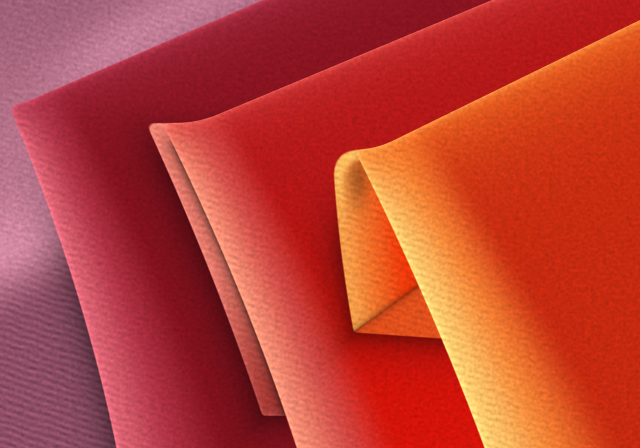
Give the GLSL for this texture, as a Shadertoy shader.

```glsl
// Three folded sheets of crepe cloth, crimson, red and orange, over mauve fabric.
// Curved edge distances cut out each sheet and drive its fold shading, rims and
// contact shadows; gradient noise and wavy ribs add the weave.

#define GRAIN 0.085
#define RIB 0.075
#define SOFTNESS 0.0022
#define CORNER 0.022
#define SHADOW 0.42
#define ASPECT 1.43

vec2 hashGradient(vec2 cell) {
    vec3 h = fract(cell.xyx * vec3(0.1031, 0.1030, 0.0973));
    h += dot(h, h.yzx + 33.33);
    return fract((h.xx + h.yz) * h.zy) * 2.0 - 1.0;
}

float gradientNoise(vec2 p) {
    vec2 i = floor(p), f = fract(p), u = f * f * (3.0 - 2.0 * f);
    vec2 e = vec2(1, 0);
    float low = mix(dot(hashGradient(i), f), dot(hashGradient(i + e), f - e), u.x);
    float high = mix(dot(hashGradient(i + e.yx), f - e.yx),
                     dot(hashGradient(i + e.xx), f - e.xx), u.x);
    return mix(low, high, u.y);
}

float smin(float a, float b, float k) {
    float h = max(k - abs(a - b), 0.0) / k;
    return min(a, b) - h * h * k * 0.25;
}

// Positive to the right of a curve descending from start
float leftEdge(vec2 p, vec2 start, float slope, float bend) {
    float t = p.y - start.y;
    return (p.x - start.x - slope * t - bend * t * t) * 0.9;
}

// Positive below a rising line that levels off at cap
float topEdge(vec2 p, vec2 anchor, float slope, float cap) {
    return (p.y - smin(anchor.y - slope * (p.x - anchor.x), cap, 0.02)) * 0.92;
}

float cover(float d) {
    float w = max(SOFTNESS, 0.8 / iResolution.y);
    return smoothstep(-w, w, d);
}

vec3 ramp(float t, vec3 lit, vec3 middle, vec3 deep) {
    vec3 c = mix(lit, middle, smoothstep(0.0, 0.55, t));
    return mix(c, deep, smoothstep(0.4, 1.0, t));
}

float glow(float d, float width) { return exp(-max(d, 0.0) / width); }

float spot(vec2 p, vec2 centre, vec2 size) {
    vec2 q = (p - centre) / size;
    return exp(-dot(q, q));
}

// Fine crepe grain with wavy ribs that show where the cloth is lit
float weave(vec2 p, float lit) {
    float grain = gradientNoise(p * 150.0) + 0.8 * gradientNoise(p * vec2(75, 120));
    float wobble = 2.5 * gradientNoise(p * 22.0);
    float ribs = sin(dot(p, vec2(-130, 400)) + wobble) * (0.6 + gradientNoise(p * 60.0));
    return 1.0 + GRAIN * 1.5 * grain + RIB * lit * ribs;
}

vec3 mauveCloth(vec2 p) {
    vec3 c = mix(vec3(0.63, 0.38, 0.47), vec3(0.72, 0.45, 0.54), smoothstep(0.0, 0.35, p.y));
    float streak = p.y + 0.52 * p.x - 0.235;
    c += vec3(0.13, 0.11, 0.12) * exp(-streak * streak * 160.0) * smoothstep(0.0, 0.3, p.x);
    c += vec3(0.13, 0.10, 0.11) * spot(p, vec2(0.03, 0.56), vec2(0.13, 0.12));
    float dim = smoothstep(0.57, 0.74, p.y + 0.55 * p.x);
    c = mix(c, vec3(0.53, 0.28, 0.37), dim * 0.85);
    return c * weave(p, 0.4 + 1.6 * dim);
}

void mainImage(out vec4 fragColor, in vec2 fragCoord) {
    vec2 p = fragCoord / iResolution.xy;
    p = vec2(p.x * ASPECT, 1.0 - p.y);
    vec3 col = mauveCloth(p);

    // Crimson sheet
    float left = leftEdge(p, vec2(0.022, 0.24), 0.42, -0.14);
    float top = topEdge(p, vec2(0.022, 0.243), 0.43, 0.24);
    float sheet = smin(left, top, CORNER);
    col *= 1.0 - SHADOW * glow(-sheet, 0.035) * smoothstep(0.3, 0.75, p.y);
    float t = left / mix(0.11, 0.24, p.y);
    vec3 cloth = ramp(t, vec3(0.85, 0.38, 0.44), vec3(0.68, 0.19, 0.26), vec3(0.53, 0.07, 0.115));
    cloth = mix(cloth, vec3(0.66, 0.19, 0.28), 0.75 * glow(top, 0.07));
    cloth += vec3(0.16, 0.10, 0.11) * glow(sheet, 0.007);
    col = mix(col, cloth * weave(p, glow(t, 0.5)), cover(sheet));

    // Red sheet: thin under-flap, then its front
    float flapLeft = leftEdge(p, vec2(0.335, 0.294), 0.46, -0.1);
    top = topEdge(p, vec2(0.437, 0.277), 0.417, 0.275);
    left = leftEdge(p, vec2(0.365, 0.279), 0.5, -0.12);
    float flap = smin(smin(flapLeft, top, CORNER), 0.928 - p.y, 0.008);
    col *= 1.0 - SHADOW * glow(-flap, 0.045) * smoothstep(0.2, 0.4, p.y);
    cloth = mix(vec3(0.90, 0.47, 0.41), vec3(0.66, 0.22, 0.20), smoothstep(0.55, 0.93, p.y));
    cloth *= 1.0 - 0.55 * glow(-left, 0.010) * smoothstep(0.29, 0.34, p.y);
    cloth += 0.10 * glow(flap, 0.006);
    col = mix(col, cloth * weave(p, 0.6), cover(flap));
    sheet = smin(left, top, CORNER);
    t = left / mix(0.13, 0.22, p.y);
    vec3 red = mix(vec3(0.70, 0.085, 0.085), vec3(0.83, 0.075, 0.035), smoothstep(0.35, 0.95, p.y));
    cloth = ramp(t, vec3(0.95, 0.55, 0.45), vec3(0.82, 0.29, 0.27), red);
    cloth = mix(cloth, vec3(0.80, 0.23, 0.23), 0.75 * glow(top, 0.06));
    cloth += vec3(0.14, 0.12, 0.09) * glow(sheet, 0.007);
    col = mix(col, cloth * weave(p, glow(t, 0.5)), cover(sheet));

    // Orange sheet: open loop with a creased lining
    flapLeft = leftEdge(p, vec2(0.745, 0.372), 0.06, 0.17);
    top = topEdge(p, vec2(0.818, 0.344), 0.488, 0.334);
    left = leftEdge(p, vec2(0.8, 0.35), 0.5, -0.1);
    float base = 0.742 + 0.07 * (p.x - 0.79) - p.y;
    flap = smin(smin(flapLeft, top, 0.06), base, 0.008);
    col *= 1.0 - SHADOW * glow(-flap, 0.035) * smoothstep(0.36, 0.6, p.y);
    cloth = ramp(flapLeft / 0.13, vec3(0.96, 0.62, 0.29), vec3(0.93, 0.42, 0.15), vec3(0.93, 0.22, 0.04));
    cloth *= 1.0 - 0.28 * spot(p, vec2(0.80, 0.40), vec2(0.025, 0.06));
    float crease = p.y - 0.74 + 0.7 * (p.x - 0.79);
    cloth = mix(cloth, vec3(0.88, 0.31, 0.11), cover(crease));
    cloth *= 1.0 - 0.32 * glow(abs(crease), 0.008);
    float rim = (1.0 - smoothstep(0.009, 0.024, flap)) * (1.0 - smoothstep(0.36, 0.52, p.y));
    cloth = mix(cloth, vec3(0.99, 0.74, 0.37), rim);
    col = mix(col, cloth * weave(p, 0.7), cover(flap));

    // Orange front, glowing yellow along the fold
    sheet = smin(left, top, CORNER);
    t = left / mix(0.14, 0.29, p.y);
    cloth = ramp(t, vec3(0.99, 0.79, 0.43), vec3(0.95, 0.50, 0.20), vec3(0.77, 0.16, 0.06));
    cloth = mix(cloth, vec3(0.95, 0.44, 0.15), 0.85 * glow(top, 0.10));
    cloth += vec3(0.07, 0.18, 0.12) * glow(sheet, 0.008);
    col = mix(col, cloth * weave(p, glow(t, 0.6)), cover(sheet));

    fragColor = vec4(clamp(col, 0.0, 1.0), 1.0);
}
```
